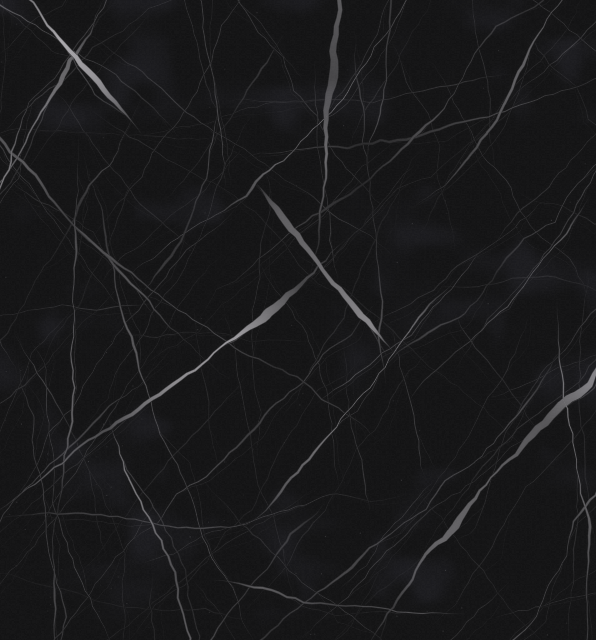
Write a Shadertoy shader that draws this texture.

```glsl
// Polished black marble crossed by kinked white, grey and hairline veins.

const vec3 STONE = vec3(0.083, 0.083, 0.087);
const vec3 CLOUD = vec3(0.125, 0.125, 0.142);
const vec3 CALCITE = vec3(0.86, 0.85, 0.87);

// Per tier: number of veins, typical length, greatest half width, brightness
const int BOLD_COUNT = 8;
const float BOLD_LENGTH = 0.50, BOLD_WIDTH = 0.0078, BOLD_TONE = 1.0;
const int MID_COUNT = 30;
const float MID_LENGTH = 0.62, MID_WIDTH = 0.0024, MID_TONE = 0.60;
const int HAIR_COUNT = 84;
const float HAIR_LENGTH = 0.42, HAIR_WIDTH = 0.0009, HAIR_TONE = 0.30;

const float GRAIN_CELLS = 512.0;
const float GRAIN_AMOUNT = 0.016;
const float SPECK_CELLS = 170.0;
const float SPECK_SHARE = 0.012;
const float HALO_SIZE = 0.005;
const float HALO_TONE = 0.035;
const float REACH = 0.1;

float hash(float n) {
    return fract(sin(n * 12.9898) * 43758.5453);
}

float hash2(vec2 p) {
    return fract(sin(dot(p, vec2(127.1, 311.7))) * 43758.5453);
}

// Linear interpolation keeps the corners sharp, as in fractured stone
float kinkNoise(float x, float seed) {
    float i = floor(x);
    return mix(hash(i + seed), hash(i + 1.0 + seed), x - i);
}

float smoothNoise(vec2 p) {
    vec2 i = floor(p), f = fract(p);
    f = f * f * (3.0 - 2.0 * f);
    return mix(mix(hash2(i), hash2(i + vec2(1, 0)), f.x),
               mix(hash2(i + vec2(0, 1)), hash2(i + vec2(1, 1)), f.x), f.y);
}

// Fractures favour two diagonals, then the vertical, rarely the horizontal
float fractureAngle(float seed) {
    float pick = hash(seed);
    float degrees = pick < 0.45 ? 50.0 : pick < 0.68 ? -46.0 : pick < 0.92 ? 97.0 : 3.0;
    return radians(degrees + 26.0 * (hash(seed + 0.37) - 0.5));
}

float stroke(float d, float halfWidth, float px) {
    return 1.0 - smoothstep(halfWidth - px, halfWidth + px, d);
}

// Brightest vein of one tier at p
float veins(vec2 p, float aspect, int count, float seed, float len,
            float width, float tone, float px) {
    float light = 0.0;
    for (int i = 0; i < count; i++) {
        float id = seed + float(i) * 3.71;
        vec2 spread = fract(vec2(hash(seed), hash(seed + 1.3)) + float(i) * vec2(0.7549, 0.5698));
        vec2 q = p - (spread * 1.1 - 0.05) * vec2(aspect, 1.0);
        float angle = fractureAngle(id);
        vec2 dir = vec2(cos(angle), sin(angle));
        float u = dot(q, dir);
        float v = dot(q, vec2(-dir.y, dir.x));
        float halfLen = 0.5 * len * mix(0.5, 1.5, hash(id + 0.71));
        if (abs(u) > halfLen || abs(v) > REACH) continue;

        // Crooked path: broad bends, kinks and a fine jag
        float bend = mix(0.35, 1.2, hash(id + 0.53));
        v += bend * (0.07 * (kinkNoise(u * 5.0, id * 7.0) - 0.5)
                   + 0.016 * (kinkNoise(u * 19.0, id * 11.0) - 0.5))
           + 0.0035 * (kinkNoise(u * 75.0, id * 13.0) - 0.5);

        // Swelling, fading and tapered ends
        float taper = smoothstep(0.0, 0.4, 1.0 - abs(u) / halfLen);
        float swell = kinkNoise(u * 11.0, id * 17.0);
        float halfWidth = width * taper * (0.14 + 0.86 * swell * swell);
        float fade = mix(0.3, 1.0, kinkNoise(u * 8.0, id * 19.0)) * sqrt(taper);
        float strength = tone * fade * mix(0.4, 1.0, hash(id + 0.91));

        // A faint splinter leaves the main strand and rejoins it
        float braid = 0.045 * max(0.0, kinkNoise(u * 9.0, id * 23.0) - 0.5);
        float splinter = 0.4 * stroke(abs(v + braid), 0.1 * width, px);
        float d = abs(v);
        float body = max(stroke(d, halfWidth, px), splinter);
        light = max(light, strength * (body + HALO_TONE * exp(-d / HALO_SIZE)));
    }
    return light;
}

void mainImage(out vec4 fragColor, in vec2 fragCoord) {
    vec2 p = fragCoord / iResolution.y;
    float aspect = iResolution.x / iResolution.y;
    float px = 0.85 / iResolution.y;

    // Dark ground with bluish clouds and fine grain
    float cloud = 0.65 * smoothNoise(p * vec2(9.0, 12.0)) + 0.35 * smoothNoise(p * 27.0 + 4.0);
    vec3 color = mix(STONE, CLOUD, 0.8 * smoothstep(0.56, 0.9, cloud));
    color += GRAIN_AMOUNT * (hash2(floor(p * GRAIN_CELLS)) - 0.5);

    // Tiny pale specks
    vec2 cell = floor(p * SPECK_CELLS);
    vec2 offset = 0.25 + 0.5 * vec2(hash2(cell + 3.1), hash2(cell + 8.6));
    float fromSpeck = length(fract(p * SPECK_CELLS) - offset) / SPECK_CELLS;
    float speck = step(1.0 - SPECK_SHARE, hash2(cell)) * stroke(fromSpeck, 0.0006, px);

    // Three tiers of veins
    float light = 0.25 * speck * hash2(cell + 5.0);
    light = max(light, veins(p, aspect, HAIR_COUNT, 411.3, HAIR_LENGTH, HAIR_WIDTH, HAIR_TONE, px));
    light = max(light, veins(p, aspect, MID_COUNT, 173.9, MID_LENGTH, MID_WIDTH, MID_TONE, px));
    light = max(light, veins(p, aspect, BOLD_COUNT, 29.7, BOLD_LENGTH, BOLD_WIDTH, BOLD_TONE, px));

    fragColor = vec4(mix(color, CALCITE, clamp(light, 0.0, 1.0)), 1.0);
}
```
